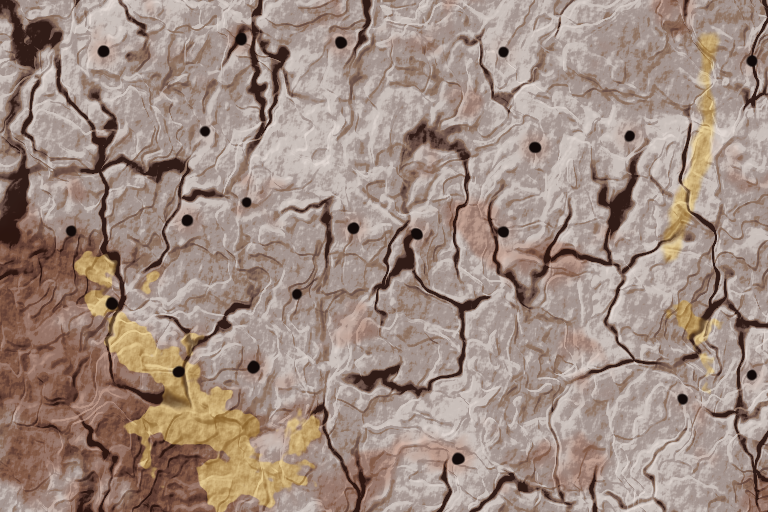
Write a WebGL 2 fragment shader that draws this texture.

```glsl
#version 300 es
precision highp float;
// Weathered tree bark: overlapping grey flakes, dark fissures, bore holes and resin.
// A relief of warped cells and terraced gradient noise is lit from the upper left;
// the resulting tone picks a colour from a bark ramp, then stains and resin go on top.

uniform vec2 u_resolution;
out vec4 fragColor;

vec2 hash22(vec2 p) {
  vec3 a = fract(p.xyx * vec3(0.1031, 0.1030, 0.0973));
  a += dot(a, a.yzx + 33.33);
  return fract((a.xx + a.yz) * a.zy);
}

float cornerSlope(vec2 cell, vec2 offset, vec2 f) {
  return dot(hash22(cell + offset) * 2.0 - 1.0, f - offset);
}

// Gradient noise, roughly -0.8 to 0.8
float noise(vec2 p) {
  vec2 i = floor(p), f = p - i;
  vec2 u = f * f * f * (f * (f * 6.0 - 15.0) + 10.0);
  float low = mix(cornerSlope(i, vec2(0, 0), f), cornerSlope(i, vec2(1, 0), f), u.x);
  float high = mix(cornerSlope(i, vec2(0, 1), f), cornerSlope(i, vec2(1, 1), f), u.x);
  return 1.5 * mix(low, high, u.y);
}

float fbm(vec2 p, int octaves) {
  float sum = 0.0, amp = 0.5;
  for (int i = 0; i < octaves; i++) {
    sum += amp * noise(p);
    p = mat2(1.6, 1.2, -1.2, 1.6) * p + 7.3;
    amp *= 0.5;
  }
  return sum;
}

// Tilted cells: x = height, falling to zero at the rim, y = distance to the rim
vec2 plates(vec2 p) {
  vec2 cell = floor(p), f = p - cell, nearest = vec2(0), id = vec2(0);
  float d1 = 9.0, d2 = 9.0;
  for (int y = -1; y <= 1; y++)
    for (int x = -1; x <= 1; x++) {
      vec2 o = vec2(x, y), h = hash22(cell + o + 50.0), r = o + h - f;
      float d = length(r);
      if (d < d1) { d2 = d1; d1 = d; nearest = r; id = h; }
      else d2 = min(d2, d);
    }
  float rim = d2 - d1;
  float tilt = id.x - 0.4 + 1.6 * dot(nearest, id.yx - 0.5);
  return vec2(tilt * smoothstep(0.0, 0.12, rim), rim);
}

float terrace(float t) {
  return floor(t) + smoothstep(0.84, 1.0, fract(t));
}

// Bark surface: x = height, y = crack darkness
vec2 relief(vec2 p) {
  vec2 q = p + 0.11 * vec2(fbm(p * 5.0, 4), fbm(p * 5.0 + 17.0, 4));
  q += 0.008 * vec2(noise(p * 34.0), noise(p * 34.0 + 5.0));
  q.y *= 0.8;
  vec2 big = plates(q * 6.0), small = plates(q * 15.0 + 4.0);
  float height = 0.010 * terrace(7.0 * fbm(q * 4.0 + 31.0, 4));
  height += 0.026 * big.x + 0.009 * small.x + 0.007 * fbm(p * vec2(44.0, 34.0), 4);
  float fissure = 1.0 - smoothstep(0.01, 0.07, abs(noise(q * vec2(6.0, 1.7) + 3.0)));
  fissure *= smoothstep(0.0, 0.25, noise(q * 3.2 + 9.0));
  float gap = 1.0 - smoothstep(0.01, 0.09, big.y);
  gap *= smoothstep(-0.02, 0.25, noise(q * 4.5 + 21.0));
  float crack = max(fissure, 0.85 * gap);
  return vec2(height - 0.012 * crack, crack);
}

vec3 barkRamp(float t) {
  vec3 c = mix(vec3(0.19, 0.11, 0.09), vec3(0.42, 0.32, 0.29), smoothstep(0.05, 0.25, t));
  c = mix(c, vec3(0.56, 0.45, 0.38), smoothstep(0.25, 0.42, t));
  c = mix(c, vec3(0.64, 0.58, 0.56), smoothstep(0.42, 0.57, t));
  c = mix(c, vec3(0.79, 0.75, 0.73), smoothstep(0.60, 0.82, t));
  return c + 0.10 * smoothstep(0.85, 1.15, t);
}

float segment(vec2 p, vec2 a, vec2 b) {
  vec2 d = b - a;
  return length(p - a - d * clamp(dot(p - a, d) / dot(d, d), 0.0, 1.0));
}

// Scattered bore holes: x = distance outside the hole, y = halo strength
vec2 boreHoles(vec2 p, float size) {
  vec2 g = p / size;
  g.x += 0.5 * mod(floor(g.y), 2.0);
  vec2 id = floor(g), h = hash22(id + 12.0), k = hash22(id + 77.0);
  float d = size * length(g - id - mix(vec2(0.27), vec2(0.73), h));
  float present = step(0.54, k.x);
  return vec2(mix(1.0, d - mix(0.009, 0.0125, k.y), present),
              present * k.y * (1.0 - smoothstep(0.012, 0.042, d)));
}

float softClip(float x) { return x / (1.0 + abs(x)); }

void main() {
  vec2 p = gl_FragCoord.xy / u_resolution.y;
  float pixel = 1.0 / u_resolution.y;
  vec2 toLight = normalize(vec2(-0.5, 0.85));

  // Fine shading and broader cast shade
  vec2 bark = relief(p);
  float fine = softClip((bark.x - relief(p + 0.003 * toLight).x) / 0.003);
  float broad = softClip((bark.x - relief(p + 0.014 * toLight).x) / 0.010);
  float patches = fbm(p * 3.5 + 40.0, 4);
  float grain = noise(p * vec2(95.0, 48.0)) + 0.7 * noise(p * 150.0);
  float rough = fbm(p * 9.0 + 60.0, 4);

  // Damp brown area
  float damp = segment(p, vec2(0.0, 0.38), vec2(0.36, 0.05)) + 0.35 * rough;
  damp = 1.0 - smoothstep(0.10, 0.27, damp);
  float tone = 0.65 + 0.27 * fine + 0.20 * broad + 0.40 * patches + 0.09 * grain;
  tone -= 0.62 * bark.y + 0.27 * damp;
  vec3 color = barkRamp(tone);

  // Rust stains
  vec2 hole = boreHoles(p, 0.165);
  float rust = max(0.65 * smoothstep(0.16, 0.34, fbm(p * 5.0 + 83.0, 4)), 0.6 * hole.y);
  color *= mix(vec3(1.0), vec3(0.88, 0.70, 0.62), max(rust, 0.75 * damp));

  // Resin: a crumbly clump, a long drip and small drops
  float clump = segment(p, vec2(0.22, 0.37), vec2(0.50, 0.06)) - 0.055 + 0.30 * rough;
  float drip = min(segment(p, vec2(1.38, 0.91), vec2(1.385, 0.76)),
                   segment(p, vec2(1.385, 0.76), vec2(1.31, 0.50)));
  drip += 0.035 * rough - 0.016 - 0.007 * noise(p * 11.0);
  float drops = segment(p, vec2(1.31, 0.38), vec2(1.42, 0.24)) + 0.22 * rough + 0.008;
  float resin = 1.0 - smoothstep(-0.006, 0.008, min(clump, min(drip, drops)));
  float glow = clamp(0.58 + 0.45 * fine + 0.25 * broad + 0.18 * grain, 0.0, 1.0);
  vec3 resinColor = mix(vec3(0.58, 0.42, 0.19), vec3(0.91, 0.81, 0.58), glow);
  color = mix(color, resinColor, resin * 0.9 * (1.0 - 0.6 * bark.y));

  // Bore holes
  float inside = 1.0 - smoothstep(-1.2 * pixel, 1.2 * pixel, hole.x + 0.002 * noise(p * 60.0));
  color = mix(color, vec3(0.07, 0.04, 0.035), inside);
  fragColor = vec4(clamp(color, 0.0, 1.0), 1.0);
}
```
